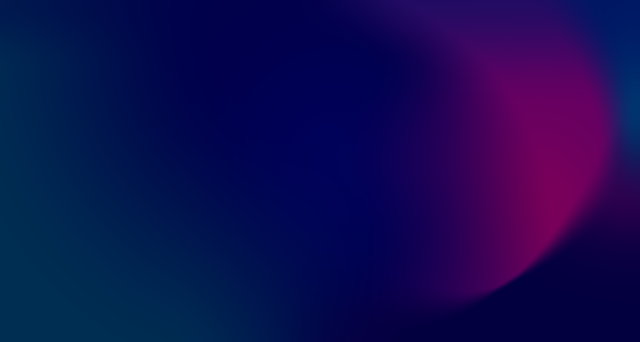
Reproduce this background procedurally as a Shadertoy shader.

```glsl
// Dark blue gradient with a teal left side and a glowing magenta crescent on the right.

// Colours
const vec3 NAVY    = vec3(0.000, 0.000, 0.290);
const vec3 BLUE    = vec3(0.000, 0.005, 0.350);
const vec3 TEAL    = vec3(0.000, 0.175, 0.320);
const vec3 VIOLET  = vec3(0.130, 0.045, 0.390);
const vec3 MAGENTA = vec3(0.380, 0.000, 0.390);
const vec3 HOT     = vec3(0.480, 0.000, 0.350);
const vec3 AZURE   = vec3(0.000, 0.090, 0.390);
const vec3 SKY     = vec3(0.000, 0.220, 0.440);
const vec3 FLOOR   = vec3(0.012, 0.000, 0.250);
const vec3 PLUM    = vec3(0.190, 0.000, 0.300);

// Places, in units of the canvas height
const vec2  NAVY_CENTER  = vec2(0.85, 0.85);
const vec2  BLUE_CENTER  = vec2(0.98, 0.52);
const vec2  HOT_CENTER   = vec2(1.58, 0.38);
const vec2  SKY_CENTER   = vec2(1.87, 0.62);
const vec2  PLUM_CENTER  = vec2(1.84, 0.46);
const vec2  DISC_CENTER  = vec2(0.85, 0.30);
const float DISC_RADIUS  = 0.65;
const float FLOOR_START  = 1.28;
const float FLOOR_HEIGHT = 0.11;
const float FLOOR_CURVE  = 1.5;

// Smooth step from 1 down to 0
float fall(float a, float b, float x) {
    return 1.0 - smoothstep(a, b, x);
}

// Soft round spot with separate radii
float spot(vec2 p, vec2 center, vec2 radius) {
    vec2 d = (p - center) / radius;
    return exp(-dot(d, d));
}

// Navy field turning teal to the left and lower left
vec3 leftField(vec2 p) {
    float teal = smoothstep(0.2, 1.0, distance(p, NAVY_CENTER));
    teal *= fall(0.50, 1.15, p.x) * mix(0.6, 1.0, fall(0.8, 1.0, p.y));
    vec3 color = mix(NAVY, BLUE, spot(p, BLUE_CENTER, vec2(0.32, 0.35)));
    return mix(color, TEAL, teal);
}

// Crescent outside the disc: crisp at the top, spreading inward lower down
float crescentMask(vec2 p) {
    float d = distance(p, DISC_CENTER) - DISC_RADIUS;
    float inner = mix(0.06, 0.45, fall(0.45, 0.88, p.y));
    float rise = clamp((d + inner) / (inner + 0.12), 0.0, 1.0);
    rise = mix(pow(rise, 1.5), smoothstep(0.0, 1.0, rise), 0.3);
    return rise * smoothstep(0.83, 1.18, p.x);
}

vec3 crescentColor(vec2 p) {
    vec3 color = mix(VIOLET, MAGENTA, fall(0.68, 1.02, p.y));
    return mix(color, HOT, spot(p, HOT_CENTER, vec2(0.22, 0.28)));
}

// Curved blue border at the upper right
float azureMask(vec2 p) {
    float bend = p.y - 0.56;
    float edge = 1.805 - 0.8 * bend * bend;
    float width = mix(0.06, 0.10, smoothstep(0.6, 1.0, p.y));
    return smoothstep(-width, width, p.x - edge);
}

// Dark floor under a rising curve, sharpest near the tip of the crescent
float floorMask(vec2 p) {
    float run = clamp(p.x - FLOOR_START, 0.0, 0.53);
    float slope = 2.0 * FLOOR_CURVE * run;
    float edge = FLOOR_HEIGHT + FLOOR_CURVE * run * run;
    float d = (p.y - edge) / sqrt(1.0 + slope * slope);
    float width = 0.010 + 0.25 * max(p.x - 1.52, 0.0) + 0.30 * max(1.45 - p.x, 0.0);
    return fall(-width, width, d) * smoothstep(0.75, 1.2, p.x);
}

void mainImage(out vec4 fragColor, in vec2 fragCoord) {
    vec2 p = fragCoord / iResolution.y;

    vec3 color = leftField(p);
    color = mix(color, crescentColor(p), crescentMask(p));

    vec3 azure = mix(AZURE, SKY, spot(p, SKY_CENTER, vec2(0.12, 0.22)));
    color = mix(color, azure, azureMask(p));

    vec3 ground = mix(FLOOR, PLUM, spot(p, PLUM_CENTER, vec2(0.20, 0.16)));
    color = mix(color, ground, floorMask(p));

    fragColor = vec4(color, 1.0);
}
```
